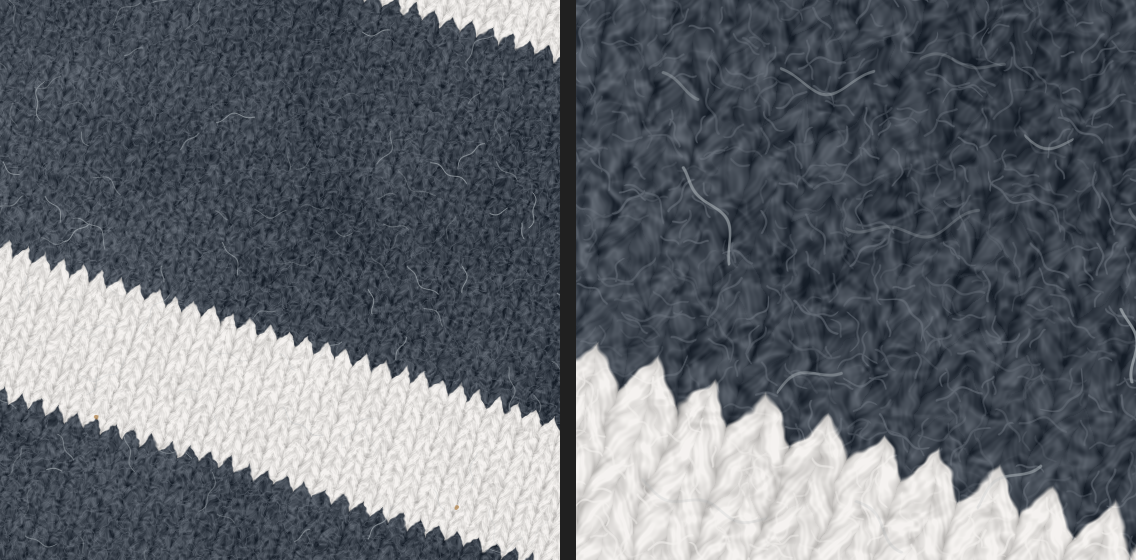
Left: the whole. Right: its middle third, enlarged.
Reproduce this texture procedurally as a WebGL 1 fragment shader.

```glsl
precision highp float;
// Close view of a tilted striped knit: wide slate bands and narrow cream bands.
// A wale/course grid is bent into chevrons so the bands meet in knitted teeth;
// warped noise roughens the yarn and scattered curved hairs add fuzz and lint.
uniform vec2 u_resolution;

const float PI = 3.14159265;
const float TILT = 0.305;          // fall of the courses, in radians
const float WALE = 0.0355;         // width of one stitch column
const float COURSE = 0.02503;      // height of one stitch row
const float REPEAT = 35.0;         // courses in one stripe repeat
const float CREAM_ROWS = 10.0;     // cream courses in each repeat
const float STRIPE_START = 0.283;  // lower edge of a cream band
const float CHEVRON = 1.0;         // height of a tooth, in courses

const vec3 NAVY = vec3(0.08, 0.11, 0.15);
const vec3 SLATE = vec3(0.45, 0.48, 0.52);
const vec3 SHADE = vec3(0.64, 0.63, 0.62);
const vec3 CREAM = vec3(0.96, 0.95, 0.94);
const vec3 LINT = vec3(0.66, 0.69, 0.71);
const vec3 STRAW = vec3(0.70, 0.52, 0.30);

float hash(vec2 p) {
  return fract(sin(dot(p, vec2(127.1, 311.7))) * 43758.5453);
}

float noise(vec2 p) {
  vec2 i = floor(p), f = fract(p);
  f = f * f * (3.0 - 2.0 * f);
  return mix(mix(hash(i), hash(i + vec2(1.0, 0.0)), f.x),
             mix(hash(i + vec2(0.0, 1.0)), hash(i + 1.0), f.x), f.y);
}

vec2 noise2(vec2 p) {
  return vec2(noise(p), noise(p + 57.3)) - 0.5;
}

vec2 rotate(vec2 p, float a) {
  float c = cos(a), s = sin(a);
  return vec2(c * p.x - s * p.y, s * p.x + c * p.y);
}

// Curved hairs, at most one per grid cell; width is in canvas units.
float hairs(vec2 p, float cells, float density, float width, float seed) {
  vec2 g = p * cells;
  float edge = 0.8 / min(u_resolution.x, u_resolution.y), cover = 0.0;
  for (int j = -1; j <= 1; j++) {
    for (int i = -1; i <= 1; i++) {
      vec2 id = floor(g) + vec2(float(i), float(j));
      vec2 k = id + seed;
      vec2 q = g - id - vec2(hash(k), hash(k + 3.7));
      q = rotate(q, 2.0 * PI * hash(k + 8.1));
      float reach = mix(0.2, 0.75, hash(k + 5.3));
      q.y += (hash(k + 1.9) - 0.5) * 1.4 * q.x * q.x
           + 0.06 * sin(q.x * 8.0 + 6.0 * hash(k + 2.2));
      float d = length(vec2(max(abs(q.x) - reach, 0.0), q.y)) / cells;
      float line = 1.0 - smoothstep(width - edge, width + edge, d);
      float present = step(hash(k + 6.4), density);
      cover = max(cover, line * present * mix(0.35, 1.0, hash(k + 4.6)));
    }
  }
  return cover;
}

// Small irregular flecks of debris.
float flecks(vec2 p, float cells, float density, float radius) {
  vec2 g = p * cells, id = floor(g);
  vec2 centre = 0.2 + 0.6 * vec2(hash(id + 21.0), hash(id + 34.0));
  float d = length(g - id - centre) / cells + 0.003 * (noise(p * 220.0) - 0.5);
  return step(hash(id + 13.0), density) * (1.0 - smoothstep(radius * 0.5, radius, d));
}

// Rounded yarn legs: s.x is the signed place in a wale, s.y the bent course.
float yarn(vec2 s) {
  float leg = sqrt(max(sin(PI * clamp(abs(s.x), 0.0, 1.0)), 0.0));
  float body = sin(PI * fract(s.y));
  float ply = 0.5 + 0.5 * sin(2.0 * PI * (s.y * 3.0 + abs(s.x)));
  float gap = smoothstep(0.72, 1.0, abs(s.x));
  return 0.45 * leg + 0.40 * body + 0.15 * ply - 0.25 * gap;
}

void main() {
  vec2 p = gl_FragCoord.xy / min(u_resolution.x, u_resolution.y);

  // Fabric axes, with slow stretch and fine fibre disorder
  vec2 cloth = rotate(p, TILT) + 0.008 * noise2(p * 4.0);
  cloth += 0.007 * noise2(p * 48.0) + 0.0035 * noise2(p * 150.0);
  vec2 grid = vec2(cloth.x / WALE, (cloth.y - STRIPE_START) / COURSE);
  float side = 2.0 * fract(grid.x) - 1.0;
  float course = grid.y - CHEVRON * (1.0 - abs(side)) + 0.5 * CHEVRON;

  // Signed distance to the cream band, in courses
  float fromMiddle = mod(course - 0.5 * CREAM_ROWS + 0.5 * REPEAT, REPEAT) - 0.5 * REPEAT;
  float soft = 0.08 + 0.7 / (COURSE * min(u_resolution.x, u_resolution.y));
  float cream = 1.0 - smoothstep(-soft, soft, abs(fromMiddle) - 0.5 * CREAM_ROWS);

  // Stitch relief and fibre grain
  float relief = yarn(vec2(side, course));
  float stitch = hash(floor(vec2(grid.x, course))) - 0.5;
  vec2 curl = p + 0.012 * noise2(p * 70.0);
  float grain = noise(curl * 210.0) - 0.5;
  float strand = 1.0 - abs(2.0 * noise(curl * 125.0 + 9.0) - 1.0);
  float fuzz = max(hairs(p, 42.0, 0.85, 0.0007, 2.0), hairs(p, 64.0, 0.8, 0.0006, 71.0));

  // Dark yarn is faded toward the left; cream yarn stays crisp
  float fade = 0.10 * (0.5 - p.x) + 0.14 * (noise(p * 7.0) - 0.5);
  float darkTone = 0.02 + 0.40 * relief + 0.24 * strand + 0.42 * grain + 0.10 * stitch + fade;
  float paleTone = 0.22 + 0.70 * relief + 0.16 * strand + 0.28 * grain + 0.08 * stitch;
  vec3 dark = mix(NAVY, SLATE, clamp(darkTone, 0.0, 1.0));
  dark = mix(dark, SLATE, 0.5 * fuzz);
  vec3 pale = mix(SHADE, CREAM, clamp(paleTone, 0.0, 1.0));
  pale = mix(pale, CREAM, 0.6 * fuzz);
  vec3 colour = mix(dark, pale, cream);

  // Loose lint and a few straw flecks
  float lint = hairs(p, 17.0, 0.35, 0.0009, 15.0);
  colour = mix(colour, LINT, lint * mix(0.75, 0.3, cream));
  colour = mix(colour, STRAW, 0.75 * flecks(p, 7.0, 0.08, 0.005));
  gl_FragColor = vec4(colour, 1.0);
}
```
